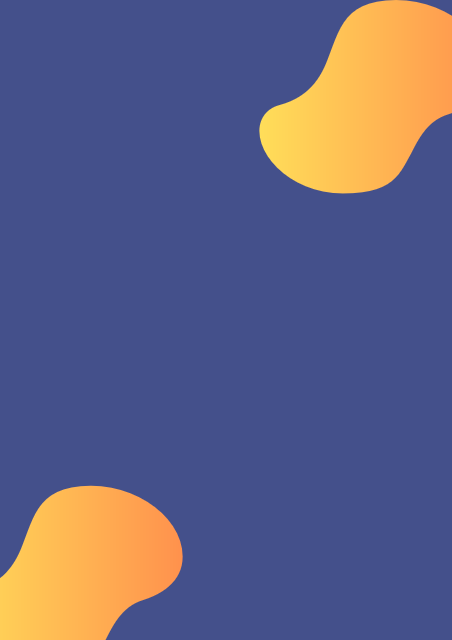
A Shadertoy shader for this background:

```glsl
// Two copies of one wavy blob on flat indigo, in opposite corners of the page.
// The outline is a closed chain of cubic curves, walked in short steps to get a
// signed distance; a horizontal yellow-to-orange ramp fills the inside.

const int CURVES = 8;
const int STEPS = 14;

// Joints of the outline, in hundredths of the canvas width from the blob centre
const vec2 joints[8] = vec2[8](
    vec2(5.9, 21.4), vec2(-9.23, 8.3), vec2(-19.93, -1.85), vec2(-24.35, -7.56),
    vec2(-5.9, -21.4), vec2(9.23, -12.55), vec2(17.53, -3.87), vec2(26.2, 5.72));

// Two handles per curve: one leaving its joint, one entering the next
const vec2 handles[16] = vec2[16](
    vec2(-5.35, 21.3), vec2(-6.46, 15.5), vec2(-10.89, 3.87), vec2(-13.65, -0.18),
    vec2(-22.69, -2.58), vec2(-24.35, -4.8), vec2(-24.35, -14.02), vec2(-16.42, -21.4),
    vec2(5.35, -21.4), vec2(6.64, -17.16), vec2(11.07, -8.86), vec2(13.1, -5.17),
    vec2(22.69, -2.21), vec2(26.2, 0.92), vec2(26.2, 14.02), vec2(16.61, 21.4));

vec2 cubic(vec2 a, vec2 b, vec2 c, vec2 d, float t) {
    float s = 1.0 - t;
    return s * s * s * a + 3.0 * s * t * (s * b + t * c) + t * t * t * d;
}

// Signed distance to the outline, negative inside
float blobDistance(vec2 p) {
    float nearest = 1e6;
    float side = 1.0;
    vec2 start = joints[0];
    for (int i = 0; i < CURVES; i++) {
        for (int j = 1; j <= STEPS; j++) {
            vec2 end = cubic(joints[i], handles[2 * i], handles[2 * i + 1],
                             joints[(i + 1) % CURVES], float(j) / float(STEPS));
            vec2 edge = end - start;
            vec2 toP = p - start;
            vec2 gap = toP - edge * clamp(dot(toP, edge) / dot(edge, edge), 0.0, 1.0);
            nearest = min(nearest, dot(gap, gap));

            // Flip the side whenever a ray to the right crosses this edge
            if ((start.y > p.y) != (end.y > p.y) &&
                toP.x < edge.x * toP.y / edge.y) side = -side;
            start = end;
        }
    }
    return side * sqrt(nearest);
}

void paintBlob(inout vec3 color, vec2 p) {
    float pixel = 100.0 / iResolution.x;
    float ramp = clamp((p.x + 24.35) / 50.55, 0.0, 1.0);
    vec3 fill = mix(vec3(1.0, 0.871, 0.349), vec3(1.0, 0.569, 0.302), ramp);
    color = mix(color, fill, clamp(0.5 - blobDistance(p) / pixel, 0.0, 1.0));
}

void mainImage(out vec4 fragColor, in vec2 fragCoord) {
    // Canvas is 100 units wide
    vec2 p = 100.0 * fragCoord / iResolution.x;
    float top = 100.0 * iResolution.y / iResolution.x;

    vec3 color = vec3(0.267, 0.314, 0.545);
    paintBlob(color, p - vec2(81.73, top - 21.4));
    paintBlob(color, p - vec2(14.21, 12.73));
    fragColor = vec4(color, 1.0);
}
```
